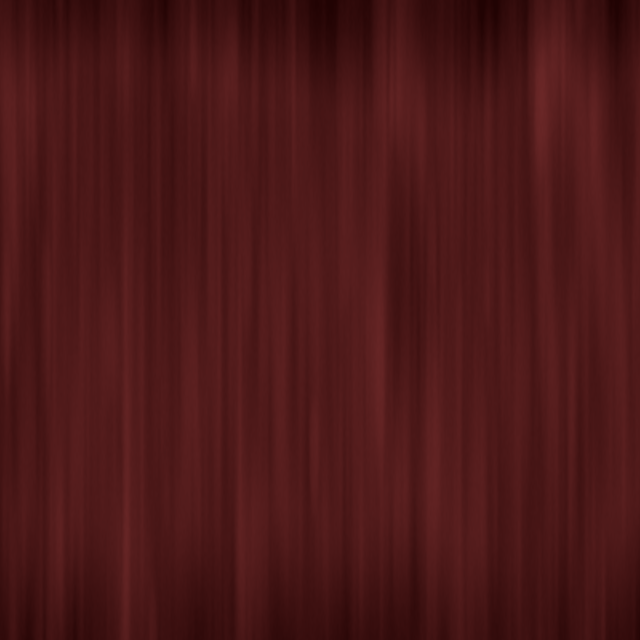
Write a WebGL 1 fragment shader that draws this texture.

```glsl
precision highp float;
// Dark red brushed cloth: soft vertical streaks that fade into shadow at top and bottom.
// Layers of stretched value noise, each column shifted along its length,
// give a tone that picks a colour between deep and light red.

uniform vec2 u_resolution;

float hash(vec2 p) {
  vec3 q = fract(p.xyx * 0.1031);
  q += dot(q, q.yzx + 33.33);
  return fract((q.x + q.y) * q.z);
}

// Smooth random values along one column, starting at a random height.
float columnNoise(float column, float y, float seed) {
  y += 7.0 * hash(vec2(column, seed));
  float cell = floor(y);
  float a = hash(vec2(column + 17.0 * seed, cell));
  float b = hash(vec2(column + 17.0 * seed, cell + 1.0));
  return mix(a, b, smoothstep(0.0, 1.0, y - cell));
}

// Blends neighbouring columns into vertical streaks, from 0 to 1.
float streaks(vec2 uv, vec2 frequency, float seed) {
  vec2 p = uv * frequency + vec2(seed * 3.7, 0.0);
  float column = floor(p.x);
  return mix(columnNoise(column, p.y, seed),
             columnNoise(column + 1.0, p.y, seed),
             smoothstep(0.0, 1.0, p.x - column));
}

void main() {
  vec2 uv = gl_FragCoord.xy / u_resolution;

  // Wide folds down to fine threads
  float tone = 0.66;
  tone += 0.42 * (streaks(uv, vec2(13.0, 2.6), 1.0) - 0.5);
  tone += 0.50 * (streaks(uv, vec2(38.0, 3.0), 2.0) - 0.5);
  tone += 0.38 * (streaks(uv, vec2(85.0, 3.4), 3.0) - 0.5);
  tone += 0.22 * (streaks(uv, vec2(190.0, 4.0), 4.0) - 0.5);

  // A few bright glints
  tone += 0.30 * smoothstep(0.72, 1.0, streaks(uv, vec2(48.0, 3.5), 5.0));

  // Shadow at both ends, with a ragged reach
  float ragged = streaks(uv, vec2(16.0, 1.5), 6.0);
  float reach = 0.10 + 0.14 * ragged;
  float top = 1.0 - smoothstep(-0.02, reach, 1.0 - uv.y);
  float bottom = 1.0 - smoothstep(-0.04, reach + 0.05, uv.y);
  tone -= (0.45 + 0.60 * ragged) * max(top, 0.85 * bottom);

  // Faint fibre grain
  tone += 0.07 * (streaks(uv, vec2(400.0, 130.0), 7.0) - 0.5);

  vec3 deepRed = vec3(0.21, 0.05, 0.05);
  vec3 lightRed = vec3(0.37, 0.13, 0.13);
  vec3 color = mix(deepRed, lightRed, clamp(tone, -0.5, 1.5));
  gl_FragColor = vec4(color, 1.0);
}
```
